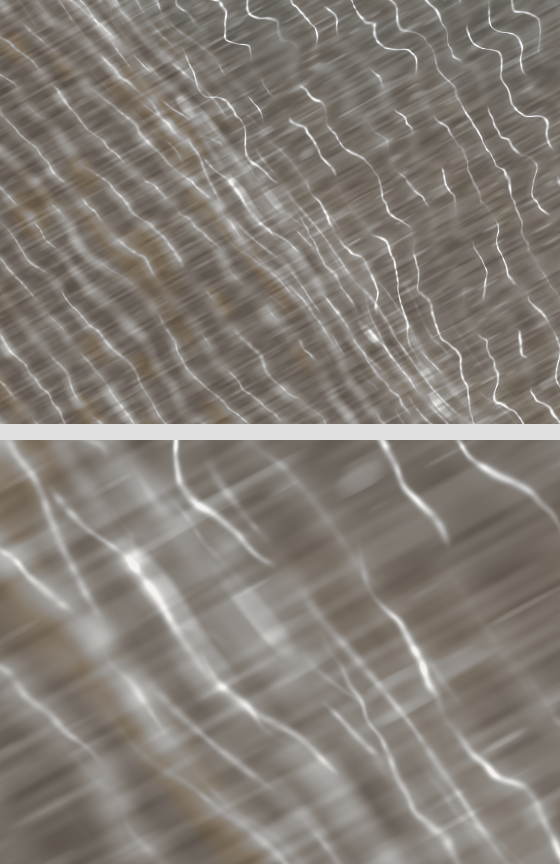
Top, the full canvas; bottom, a detail of the centre.
Reproduce this texture procedurally as a WebGL 1 fragment shader.

```glsl
precision highp float;
// Shallow water sliding over sand: a foamy diagonal swash splits soft, veiled
// ripples (lower left) from thin, broken, glinting crests (upper right).
// Crests are warped repeats across the flow; stretched noise adds fine fibres.
uniform vec2 u_resolution;

const vec2 ALONG = vec2(0.63, -0.777);    // direction the crests run
const vec2 ACROSS = vec2(0.777, 0.63);
const vec2 FIBRE = vec2(0.88, 0.475);     // direction of the fine streaks
const float SWASH_POS = 0.81;             // swash centre, measured across
const float SWASH_WIDTH = 0.10;
const float LEFT_FREQ = 16.0;             // crests per canvas height
const float RIGHT_FREQ = 14.5;
const float SWASH_FREQ = 25.0;
const float LINE_WIDTH = 0.0030;
const float BASE_TONE = 0.392;
const float FIBRE_DEPTH = 0.17;
const vec3 SHADE_TINT = vec3(0.030, 0.0, -0.031);
const vec3 LIGHT_TINT = vec3(0.009, 0.0, -0.011);
const vec3 OCHRE = vec3(0.030, 0.008, -0.028);

float hash(vec2 p) {
  vec3 q = fract(p.xyx * 0.1031);
  q += dot(q, q.yzx + 33.33);
  return fract((q.x + q.y) * q.z);
}

float noise(vec2 p) {
  vec2 i = floor(p);
  vec2 f = fract(p);
  f = f * f * (3.0 - 2.0 * f);
  return mix(mix(hash(i), hash(i + vec2(1.0, 0.0)), f.x),
             mix(hash(i + vec2(0.0, 1.0)), hash(i + 1.0), f.x), f.y);
}

float fbm(vec2 p) {
  float sum = 0.0;
  float amp = 0.55;
  for (int i = 0; i < 3; i++) {
    sum += amp * noise(p);
    p = p * 2.03 + 17.7;
    amp *= 0.5;
  }
  return sum;
}

// Repeated wavy crests: x = thin broken glint, y = soft veil around it
vec2 crests(vec2 s, float freq, float wiggle, float pitch, float seed) {
  float v = s.y * freq + seed;
  v += 1.3 * (noise(s * vec2(4.0, 3.0) + seed) - 0.5);
  v += wiggle * (noise(s * vec2(pitch, 9.0) + seed) - 0.5);
  float id = floor(v);
  float run = s.x + 3.7 * hash(vec2(id, seed));
  float f = fract(v) - 0.5;
  f += 0.24 * (noise(vec2(run * pitch * 1.6, id * 5.3)) - 0.5);
  f += 0.10 * (noise(vec2(run * pitch * 4.0, id * 9.1)) - 0.5);
  float gaps = smoothstep(0.32, 0.72, noise(vec2(run * 17.0, id * 3.7)));
  float width = LINE_WIDTH * freq * (0.65 + 0.7 * noise(vec2(run * 30.0, id)));
  float glint = exp(-f * f / (width * width)) * gaps;
  float veil = smoothstep(0.38, 0.02, abs(f + 0.05));
  veil *= 0.25 + 0.95 * noise(vec2(run * 9.0, id * 2.3));
  return vec2(glint, veil);
}

void main() {
  vec2 p = gl_FragCoord.xy / u_resolution.y;
  vec2 s = vec2(dot(p, ALONG), dot(p, ACROSS)) + vec2(2.0, 0.0);
  vec2 g = vec2(dot(p, FIBRE), dot(p, vec2(-FIBRE.y, FIBRE.x))) + 3.0;

  // Regions on either side of the swash
  float d = s.y - SWASH_POS - 0.07 * (noise(vec2(s.x * 3.2, 4.5)) - 0.5);
  float right = smoothstep(-0.03, 0.09, d);
  float swash = exp(-d * d / (SWASH_WIDTH * SWASH_WIDTH));
  float core = exp(-d * d / (0.2 * SWASH_WIDTH * SWASH_WIDTH));

  // Fine streaks, crossing the crests
  float fibre = 0.6 * noise(g * vec2(15.0, 145.0)) + 0.4 * noise(g * vec2(20.0, 70.0));
  float strand = smoothstep(0.70, 0.98, noise(g * vec2(17.0, 105.0) + 41.0));
  float sparkle = 0.45 + 0.95 * noise(g * vec2(40.0, 130.0) + 9.0);

  // Three families of crests
  vec2 leftLine = crests(s - vec2(0.0, 0.05 * s.x), LEFT_FREQ, 0.35, 11.0, 3.0);
  vec2 rightLine = crests(s + vec2(0.0, 0.19 * s.x), RIGHT_FREQ, 0.85, 16.0, 8.0);
  vec2 foamLine = crests(s, SWASH_FREQ, 0.9, 8.0, 21.0);

  // Tone: broken veils at left, glints at right, foam in the swash
  float patches = noise(g * vec2(11.0, 28.0) + 5.0);
  float tone = BASE_TONE + FIBRE_DEPTH * (fibre - 0.5);
  float leftTone = 0.17 * leftLine.y * (0.45 + patches) + 0.05 * (patches - 0.5)
                 + 0.20 * leftLine.x * sparkle + 0.05 * strand;
  float rightTone = 0.02 + 0.06 * rightLine.y + 0.03 * (patches - 0.5)
                  + 0.46 * rightLine.x * sparkle + 0.11 * strand;
  tone += mix(leftTone, rightTone, right);
  float cloud = fbm(s * vec2(5.0, 26.0) + 13.0);
  float blotch = smoothstep(0.58, 0.85, noise(s * vec2(13.0, 42.0) + 30.0));
  tone += swash * (0.26 * (cloud - 0.30) + 0.08 * foamLine.y
                 + 0.24 * foamLine.x * sparkle);
  tone += core * 0.18 * blotch * (0.5 + fibre);
  tone += 0.035 * (fbm(p * 3.5 + 2.0) - 0.48);
  tone = clamp(tone, 0.22, 0.95);

  // Warm shadows, neutral lights, ochre sand showing through
  vec3 color = tone + mix(SHADE_TINT, LIGHT_TINT, smoothstep(0.42, 0.66, tone));
  float sand = smoothstep(0.52, 0.82, noise(s * vec2(9.0, 17.0) + 50.0));
  color += OCHRE * sand * (1.0 - 0.75 * right) * smoothstep(0.60, 0.42, tone);
  float greyCorner = right * smoothstep(0.45, 1.0, p.y);
  color -= vec3(0.014, 0.0, -0.008) * greyCorner;
  gl_FragColor = vec4(color, 1.0);
}
```
